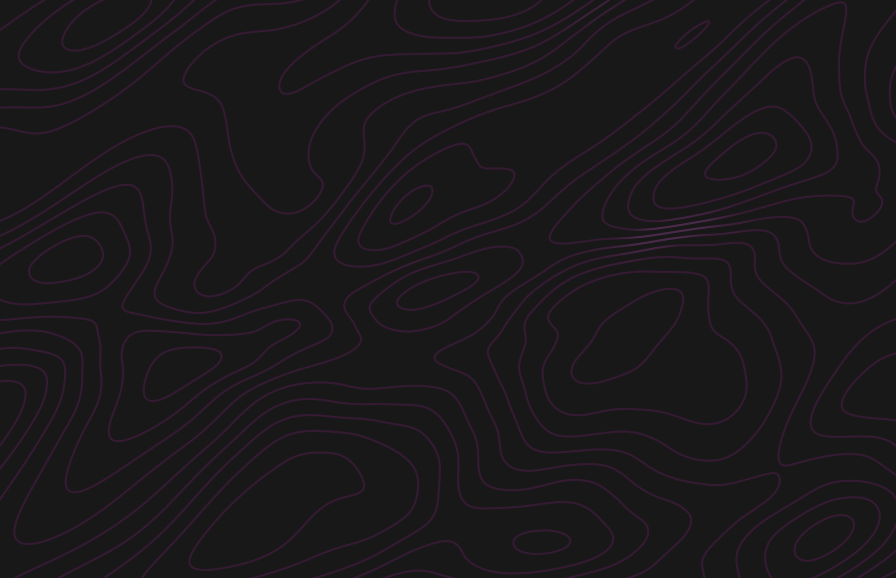
A Shadertoy shader for this pattern:

```glsl
const vec3 GROUND_COLOR = vec3(0.094, 0.094, 0.094);
const vec3 LINE_COLOR = vec3(0.205, 0.102, 0.195);
const vec3 STEEP_COLOR = vec3(0.290, 0.165, 0.285);

const float LEVELS = 12.0;              // contour lines per unit of height
const float HALF_WIDTH = 0.0015;        // line half width, in canvas heights
const float RIDGE_ANGLE = 0.42;         // direction of the long slopes
const vec2 RIDGE_SCALE = vec2(1.5, 2.9); // frequency along and across them
const float WARP = 0.28;
const float DETAIL = 0.26;
const float ROUGHNESS = 0.06;
const vec2 STEEP_RANGE = vec2(55.0, 90.0); // slopes that brighten a line
const vec2 SEED = vec2(17.3, 41.8);

mat2 rotation(float angle) {
    float c = cos(angle), s = sin(angle);
    return mat2(c, -s, s, c);
}

// Random unit vector for a lattice corner
vec2 cornerGradient(vec2 cell) {
    float h = fract(sin(dot(cell, vec2(127.1, 311.7))) * 43758.5453);
    return vec2(cos(6.28319 * h), sin(6.28319 * h));
}

float gradientNoise(vec2 p) {
    vec2 cell = floor(p), f = fract(p);
    vec2 u = f * f * f * (f * (f * 6.0 - 15.0) + 10.0);
    vec2 e = vec2(0.0, 1.0);
    float a = dot(cornerGradient(cell), f);
    float b = dot(cornerGradient(cell + e.yx), f - e.yx);
    float c = dot(cornerGradient(cell + e.xy), f - e.xy);
    float d = dot(cornerGradient(cell + e.yy), f - e.yy);
    return mix(mix(a, b, u.x), mix(c, d, u.x), u.y);
}

// Terrain height, counted in contour levels
float terrain(vec2 p) {
    vec2 q = rotation(RIDGE_ANGLE) * p * RIDGE_SCALE + SEED;
    q += WARP * vec2(gradientNoise(q * 0.9 + 5.2), gradientNoise(q * 0.9 + 31.7));

    float height = gradientNoise(q);
    height += DETAIL * gradientNoise(rotation(0.6) * q * 2.1 + 9.4);

    // Fine wrinkles appear only in some regions
    float wrinkled = smoothstep(-0.1, 0.4, gradientNoise(q * 0.6 + 73.1));
    height += ROUGHNESS * wrinkled * gradientNoise(rotation(1.3) * q * 4.7 + 2.6);
    return height * LEVELS;
}

void mainImage(out vec4 fragColor, in vec2 fragCoord) {
    vec2 p = fragCoord / iResolution.y;
    float pixel = 1.0 / iResolution.y;

    // Height and slope
    vec2 e = vec2(0.001, 0.0);
    float height = terrain(p);
    vec2 gradient = vec2(terrain(p + e.xy), terrain(p + e.yx)) - height;
    float slope = max(length(gradient) / e.x, 0.001);

    // Distance to the nearest contour, in canvas heights
    float lineDistance = abs(fract(height) - 0.5) / slope;
    float line = 1.0 - smoothstep(HALF_WIDTH - 0.45 * pixel,
                                  HALF_WIDTH + 0.8 * pixel, lineDistance);

    // Crowded lines glow slightly
    float steep = smoothstep(STEEP_RANGE.x, STEEP_RANGE.y, slope);
    vec3 ink = mix(LINE_COLOR, STEEP_COLOR, steep);
    fragColor = vec4(mix(GROUND_COLOR, ink, line), 1.0);
}
```
